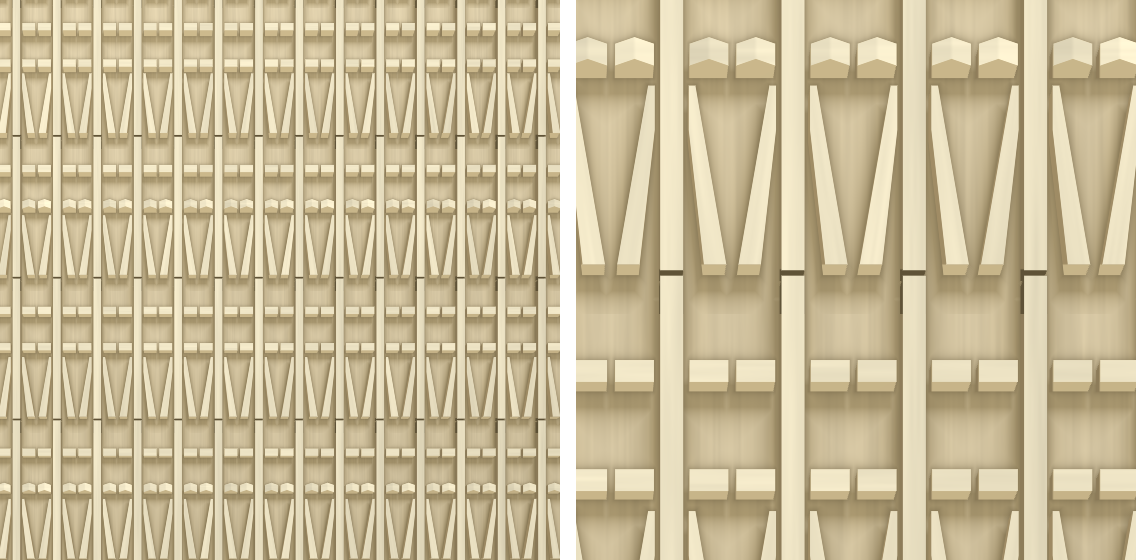
Left: the whole. Right: its middle third, enlarged.
This pattern is drawn by a three.js fragment shader. Its source:

```glsl
// Pale timber wall relief: upright posts, paired blocks and tapering V-shaped legs.
#define COLUMNS 13.85
#define FIRST_POST 0.406
#define ROW_HEIGHT 3.508
#define ROW_CUT 0.36
#define POST_HALF 0.095
#define FACET_PEAK 0.055
#define FRONT vec3(0.955, 0.915, 0.79)
#define PANEL vec3(0.88, 0.82, 0.68)
#define SHADE vec3(0.65, 0.58, 0.42)
#define UNDERSIDE vec3(0.80, 0.725, 0.55)
#define FLANK vec3(0.57, 0.50, 0.36)
#define DEEP vec3(0.38, 0.33, 0.22)

varying vec2 vUv;

float hash(vec2 p) {
  return fract(sin(dot(p, vec2(127.1, 311.7))) * 43758.5453);
}

float noise(vec2 p) {
  vec2 i = floor(p), f = fract(p);
  f = f * f * (3.0 - 2.0 * f);
  return mix(mix(hash(i), hash(i + vec2(1.0, 0.0)), f.x),
             mix(hash(i + vec2(0.0, 1.0)), hash(i + 1.0), f.x), f.y);
}

// Wood fibres running along y, centred on zero
float grain(vec2 p) {
  return noise(p * vec2(15.0, 0.7)) + 0.6 * noise(p * vec2(34.0, 1.6)) - 0.8;
}

float box(vec2 p, vec2 halfSize) {
  vec2 q = abs(p) - halfSize;
  return length(max(q, 0.0)) + min(max(q.x, q.y), 0.0);
}

// Cell coordinates: x from -0.5 to 0.5 between posts, y down from the row top
float blocks(vec2 p, float peak) {
  float x = abs(p.x) - 0.193;
  float ridge = peak * max(0.0, 1.0 - abs(x) / 0.16);
  float upper = box(vec2(x, p.y - 0.83), vec2(0.16, 0.09));
  float lower = box(vec2(x, p.y - 1.73 + ridge), vec2(0.16, 0.09));
  return min(upper, lower);
}

float legs(vec2 p) {
  float x = abs(p.x);
  float inner = (0.305 - 0.173 * (p.y - 1.985) - x) * 0.985;
  float outer = max(x - 0.36, (x - 0.36 + 0.1126 * (p.y - 2.35)) * 0.993);
  return max(max(inner, outer), max(1.985 - p.y, p.y - 3.46));
}

float posts(vec2 p) {
  float joint = 0.022 - abs(p.y - ROW_HEIGHT - 0.022);
  return max(abs(abs(p.x) - 0.5) - POST_HALF, joint);
}

// Distances to blocks, legs and posts
vec3 pieces(vec2 p, float peak) {
  return vec3(blocks(p, peak), legs(p), posts(p));
}

void main() {
  float aa = 0.6 * fwidth(vUv.y) * COLUMNS;
  vec2 wall = vec2(vUv.x, 1.0 - vUv.y) * COLUMNS + vec2(0.0, 0.171);
  float across = wall.x - FIRST_POST;
  float down = wall.y - ROW_CUT;
  vec2 id = vec2(floor(across), floor(down / ROW_HEIGHT));
  vec2 p = vec2(fract(across) - 0.5, mod(down, ROW_HEIGHT) + ROW_CUT);
  float peak = FACET_PEAK * mod(id.y, 2.0);

  // Perspective slide from each front face back to the panel
  vec2 slide = vec2(0.1 * (0.3 - vUv.x), 0.135 * (vUv.y + 0.15));
  vec3 front = pieces(p, peak);
  vec3 body = front;
  for (int i = 1; i <= 6; i++) {
    float s = float(i) / 6.0;
    body = min(body, pieces(p - slide * s, peak * (1.0 - s)));
  }

  // Panel with soft shadows and dark contact edges
  vec3 shaded = pieces(p - slide - vec2(-0.035, 0.13), 0.0);
  float nearest = max(min(shaded.x, min(shaded.y, shaded.z)), 0.0);
  float contact = max(min(body.x, min(body.y, body.z)), 0.0);
  float shadow = 0.85 * exp(-nearest * 9.0) + 0.12 * (1.0 - vUv.y);
  vec3 color = mix(PANEL, SHADE, clamp(shadow, 0.0, 1.0));
  color = mix(color, DEEP, 0.35 * exp(-contact * 28.0));
  color *= 1.0 + 0.055 * grain(wall * vec2(1.4, 1.0) + 41.0);

  // Side faces: tan ends below, darker flanks beside
  float sideX = abs(abs(p.x) - 0.193);
  vec3 blockSide = mix(UNDERSIDE, FLANK, smoothstep(0.155, 0.175, sideX));
  vec3 legSide = mix(FLANK * 1.12, UNDERSIDE, smoothstep(3.45, 3.47, p.y));
  vec3 postSide = mix(FLANK, DEEP, smoothstep(3.49, 3.51, p.y));
  vec3 sides = 1.0 - smoothstep(-aa, aa, body);
  color = mix(color, postSide, sides.z);
  color = mix(color, legSide, sides.y);
  color = mix(color, blockSide, sides.x);

  // Front faces, each piece with its own tone and fibre pattern
  float isLower = step(1.3, p.y);
  vec2 pieceId = id * vec2(2.0, 3.0) + vec2(step(0.0, p.x), isLower);
  float tone = 0.975 + 0.05 * hash(pieceId);
  float legTone = 0.965 + 0.05 * hash(pieceId + 71.0);
  float postRow = id.y + step(ROW_HEIGHT + 0.022, p.y);
  float postTone = 0.96 + 0.05 * hash(vec2(floor(across + 0.5), postRow));
  float postX = fract(across + 0.5) - 0.5;
  float facet = step(0.001, peak) * isLower;
  float turn = smoothstep(-0.02, 0.02, abs(p.x) - 0.193) * sign(p.x);
  vec2 legGrain = vec2(abs(p.x) + 0.15 * p.y, p.y) + pieceId * 3.7;
  vec3 blockFront = FRONT * (tone + 0.04 * grain(wall.yx + pieceId) + 0.05 * facet * turn);
  vec3 legFront = FRONT * (legTone + 0.04 * grain(legGrain));
  vec3 postFront = FRONT * (postTone + 0.045 * grain(wall) - 0.25 * postX);
  vec3 faces = 1.0 - smoothstep(-aa, aa, front);
  color = mix(color, postFront, faces.z);
  color = mix(color, legFront, faces.y);
  color = mix(color, blockFront, faces.x);

  // Broad light falling from the upper left
  color *= 0.97 + 0.05 * vUv.y - 0.03 * vUv.x;
  gl_FragColor = vec4(clamp(color, 0.0, 1.0), 1.0);
}
```
